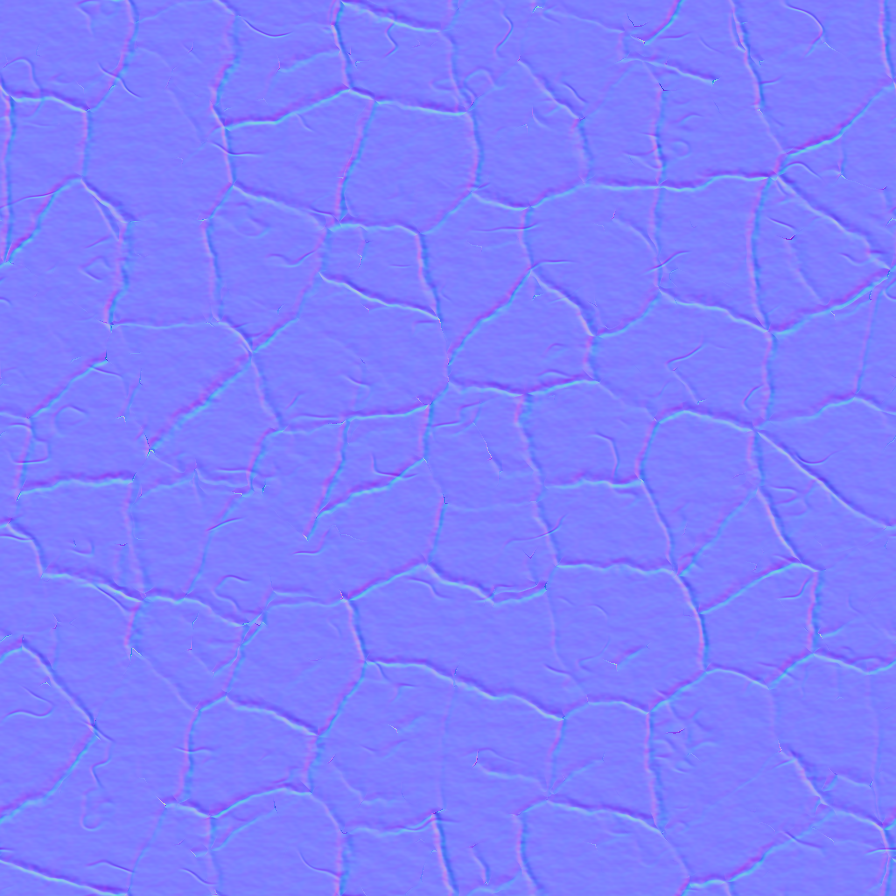
Reproduce this texture map procedurally as a Shadertoy shader.

```glsl
// Tangent-space normal map of dry, cracked ground; tiles over the unit square.

#define CELLS       vec2(8.0, 9.0)    // main plates per canvas
#define FINE_CELLS  vec2(13.0, 15.0)  // secondary plates per canvas
#define WARP        0.030             // wander of the cracks
#define DEPTH       0.0023            // depth of the main cracks
#define LOWER_WIDTH 0.0034            // groove half width, lower lip
#define UPPER_WIDTH 0.0062            // groove half width, upper lip
#define SHOULDER    0.010             // reach of the crumbled rim
#define RIM_ROUGH   0.0010            // height of the crumbled rim
#define HAIR_DEPTH  0.0008            // depth of the hairline cracks
#define GRAIN       0.00055           // height of the surface grain
#define STEP        0.0014            // distance between slope samples

// Integer hash of a lattice point, two values in 0..1
vec2 hash2(vec2 cell) {
    uvec2 q = uvec2(ivec2(cell)) * 1664525u + 1013904223u;
    q.x += q.y * 1664525u;
    q.y += q.x * 1664525u;
    q ^= q >> 16u;
    q.x += q.y * 1664525u;
    q.y += q.x * 1664525u;
    q ^= q >> 16u;
    return vec2(q & 65535u) / 65535.0;
}

float cornerDot(vec2 cell, vec2 offset, vec2 period, float seed) {
    float angle = 6.2832 * hash2(mod(cell, period) + seed).x;
    return dot(vec2(cos(angle), sin(angle)), offset);
}

// Periodic gradient noise, about -0.7..0.7
float gradientNoise(vec2 p, vec2 period, float seed) {
    p *= period;
    vec2 i = floor(p), f = p - i;
    vec2 u = f * f * f * (f * (f * 6.0 - 15.0) + 10.0);
    vec2 e = vec2(1.0, 0.0);
    float bottom = mix(cornerDot(i, f, period, seed),
                       cornerDot(i + e.xy, f - e.xy, period, seed), u.x);
    float top = mix(cornerDot(i + e.yx, f - e.yx, period, seed),
                    cornerDot(i + e.xx, f - e.xx, period, seed), u.x);
    return mix(bottom, top, u.y);
}

float fbm(vec2 p, vec2 period, int octaves, float seed) {
    float sum = 0.0, amplitude = 1.0;
    for (int k = 0; k < octaves; k++) {
        sum += amplitude * gradientNoise(p, period, seed + float(k) * 17.0);
        period *= 2.0;
        amplitude *= 0.5;
    }
    return sum;
}

// Voronoi borders with a random strength each: x = groove, y = rim
vec2 cracks(vec2 p, vec2 cells, float weakest, float strongest, float seed) {
    vec2 base = floor(p * cells), f = p * cells - base;
    vec2 nearest = vec2(0.0), nearestId = vec2(0.0);
    float best = 1e5;
    for (int y = -1; y <= 1; y++)
    for (int x = -1; x <= 1; x++) {
        vec2 g = vec2(x, y), id = mod(base + g, cells);
        vec2 r = (g + 0.1 + 0.8 * hash2(id + seed) - f) / cells;
        if (dot(r, r) < best) {
            best = dot(r, r);
            nearest = r;
            nearestId = id;
        }
    }
    vec2 result = vec2(0.0);
    for (int y = -2; y <= 2; y++)
    for (int x = -2; x <= 2; x++) {
        vec2 g = vec2(x, y), id = mod(base + g, cells);
        vec2 r = (g + 0.1 + 0.8 * hash2(id + seed) - f) / cells;
        vec2 across = r - nearest;
        if (dot(across, across) < 1e-7) continue;
        across = normalize(across);
        float d = dot(0.5 * (r + nearest), across);
        float width = mix(LOWER_WIDTH, UPPER_WIDTH, 0.5 - 0.5 * across.y);
        float strength = smoothstep(weakest, strongest, hash2(id + nearestId + seed + 90.0).x);
        result = max(result, strength * vec2(exp(-d * d / (width * width)), exp(-d / SHOULDER)));
    }
    return result;
}

float height(vec2 p) {
    vec2 wander = vec2(fbm(p, vec2(6.0), 5, 11.0), fbm(p, vec2(6.0), 5, 211.0));
    vec2 q = p + WARP * wander;

    // Main and partial secondary cracks, uneven along their length
    vec2 plates = cracks(q, CELLS, -0.1, 0.65, 31.0);
    vec2 splits = cracks(q, FINE_CELLS, 0.62, 1.1, 57.0);
    float uneven = 0.8 + 0.7 * gradientNoise(p, vec2(19.0), 5.0);
    float patches = smoothstep(-0.25, 0.2, gradientNoise(p, vec2(9.0), 71.0));
    vec2 crack = max(plates, 0.75 * patches * splits) * uneven;

    // Hairlines follow broken contours of noise
    float contour = fbm(p, vec2(8.0, 12.0), 3, 301.0) / 20.0;
    float broken = smoothstep(0.02, 0.28, gradientNoise(p, vec2(14.0), 401.0));
    float hair = broken * exp(-contour * contour / 5e-6);

    float rim = RIM_ROUGH * crack.y * fbm(p, vec2(70.0, 95.0), 2, 501.0);
    float grain = GRAIN * fbm(p, vec2(32.0, 52.0), 3, 601.0);
    return grain + rim - DEPTH * crack.x - HAIR_DEPTH * hair;
}

void mainImage(out vec4 fragColor, in vec2 fragCoord) {
    vec2 p = fragCoord / iResolution.y;
    float h = height(p);
    vec2 slope = vec2(height(p + vec2(STEP, 0.0)), height(p + vec2(0.0, STEP))) - h;
    vec3 normal = normalize(vec3(-slope / STEP * vec2(0.85, 1.0), 1.0));
    fragColor = vec4(0.5 + 0.5 * normal, 1.0);
}
```
